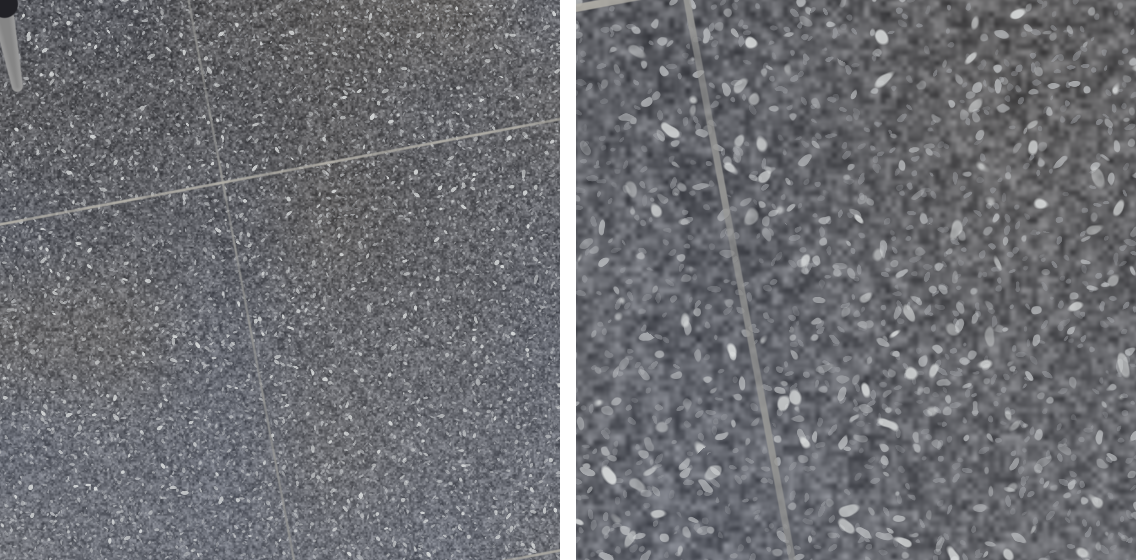
Left, the full canvas; right, a detail of the centre.
Reproduce this texture procedurally as a WebGL 1 fragment shader.

```glsl
precision highp float;
// Dark grey speckled floor tiles with pale flecks, thin tilted joints and a chair foot in the corner.
uniform vec2 u_resolution;

const vec2 JOINT_CROSS = vec2(0.398, 0.674);
const float TILE_SIZE = 0.757;
const float TILT = 0.186;

float hash(vec2 p) {
  vec3 q = fract(vec3(p.xyx) * 0.1031);
  q += dot(q, q.yzx + 33.33);
  return fract((q.x + q.y) * q.z);
}

float noise(vec2 p) {
  vec2 i = floor(p), f = fract(p);
  f = f * f * (3.0 - 2.0 * f);
  return mix(mix(hash(i), hash(i + vec2(1.0, 0.0)), f.x),
             mix(hash(i + vec2(0.0, 1.0)), hash(i + 1.0), f.x), f.y);
}

mat2 rotation(float a) {
  float c = cos(a), s = sin(a);
  return mat2(c, -s, s, c);
}

// Irregular chips, one per occupied cell; returns brightness of the strongest chip.
float flecks(vec2 uv, float cells, float density, vec2 radii, float seed, float pixel) {
  vec2 p = uv * cells + seed;
  vec2 home = floor(p);
  float wobble = (noise(p * 3.3) - 0.5) * 0.22;
  float soft = max(pixel * cells * 0.8, 0.06);
  float result = 0.0;
  for (int y = -1; y <= 1; y++) {
    for (int x = -1; x <= 1; x++) {
      vec2 cell = home + vec2(float(x), float(y));
      float chance = hash(cell + 7.1);
      vec2 jitter = vec2(hash(cell + 19.7), hash(cell + 43.3));
      float shape = hash(cell + 71.9);
      vec2 d = rotation(6.283 * hash(cell + 91.3)) * (p - cell - jitter);
      d.y *= mix(1.0, 2.3, shape);
      float radius = mix(radii.x, radii.y, jitter.x * shape);
      float mask = 1.0 - smoothstep(radius - soft, radius + soft, length(d) + wobble);
      float glow = mix(0.45, 1.0, hash(cell + 57.7));
      result = max(result, mask * glow * step(chance, density));
    }
  }
  return result;
}

// Distance to the nearest joint of a repeating tile edge.
float jointDistance(float t) {
  return abs(fract(t / TILE_SIZE + 0.5) - 0.5) * TILE_SIZE;
}

float stroke(float d, float halfWidth, float pixel) {
  return 1.0 - smoothstep(halfWidth - pixel, halfWidth + pixel, d);
}

// Rounded bar from a to b whose half width runs from w.x to w.y.
float taperedBar(vec2 p, vec2 a, vec2 b, vec2 w) {
  vec2 ab = b - a;
  float t = clamp(dot(p - a, ab) / dot(ab, ab), 0.0, 1.0);
  return length(p - a - ab * t) - mix(w.x, w.y, t);
}

vec3 stone(vec2 uv, float pixel) {
  vec3 farGrey = vec3(0.355, 0.355, 0.365);
  vec3 nearGrey = vec3(0.425, 0.435, 0.465);
  vec3 color = mix(nearGrey, farGrey, smoothstep(0.0, 0.95, uv.y));
  color += 0.05 * smoothstep(0.7, 1.3, uv.x * 0.6 + uv.y * 0.6);

  // Soft bluish clouds and fine mineral grain
  float cloud = noise(uv * 5.0 + 3.0) - 0.5;
  color += cloud * vec3(-0.02, -0.005, 0.025);
  color += 0.17 * (noise(uv * 170.0) - 0.5) + 0.17 * (noise(uv * 310.0 + 40.0) - 0.5);

  // Chips from fine and faint to coarse and bright
  float cluster = mix(0.75, 1.2, noise(uv * 14.0 + 9.0));
  float fine = flecks(uv, 125.0, 0.5 * cluster, vec2(0.2, 0.5), 11.0, pixel);
  float medium = flecks(uv, 85.0, 0.45 * cluster, vec2(0.18, 0.48), 37.0, pixel);
  float coarse = flecks(uv, 48.0, 0.3 * cluster, vec2(0.14, 0.37), 83.0, pixel);
  color = mix(color, vec3(0.64, 0.65, 0.67), fine * 0.55);
  color = mix(color, vec3(0.76, 0.77, 0.78), medium * 0.75);
  return mix(color, vec3(0.86, 0.87, 0.87), coarse * 0.9);
}

void main() {
  vec2 uv = gl_FragCoord.xy / u_resolution;
  float pixel = 1.0 / min(u_resolution.x, u_resolution.y);
  vec3 color = stone(uv, pixel);

  // Worn joints: the crosswise one is a little wider and paler
  vec2 tile = rotation(-TILT) * (uv - JOINT_CROSS);
  tile = vec2(dot(uv - JOINT_CROSS, vec2(cos(TILT), sin(TILT))),
              dot(uv - JOINT_CROSS, vec2(-sin(TILT), cos(TILT))));
  float wear = mix(0.6, 1.0, noise(uv * 38.0));
  float across = stroke(jointDistance(tile.y), 0.0023, pixel);
  float down = stroke(jointDistance(tile.x), 0.0020, pixel);
  color = mix(color, vec3(0.60, 0.60, 0.59), down * wear * 0.9);
  color = mix(color, vec3(0.70, 0.69, 0.66), across * wear);

  // Chair foot: dark hub above a tapered grey leg
  float leg = taperedBar(uv, vec2(0.008, 0.965), vec2(0.031, 0.846), vec2(0.018, 0.010));
  float hub = length(uv - vec2(0.008, 0.992)) - 0.024;
  float legShade = 0.52 + 0.08 * smoothstep(-0.012, 0.0, leg);
  color = mix(color, vec3(legShade), stroke(leg, 0.0, pixel));
  color = mix(color, vec3(0.13, 0.13, 0.15), stroke(hub, 0.0, pixel));

  gl_FragColor = vec4(clamp(color, 0.0, 1.0), 1.0);
}
```
